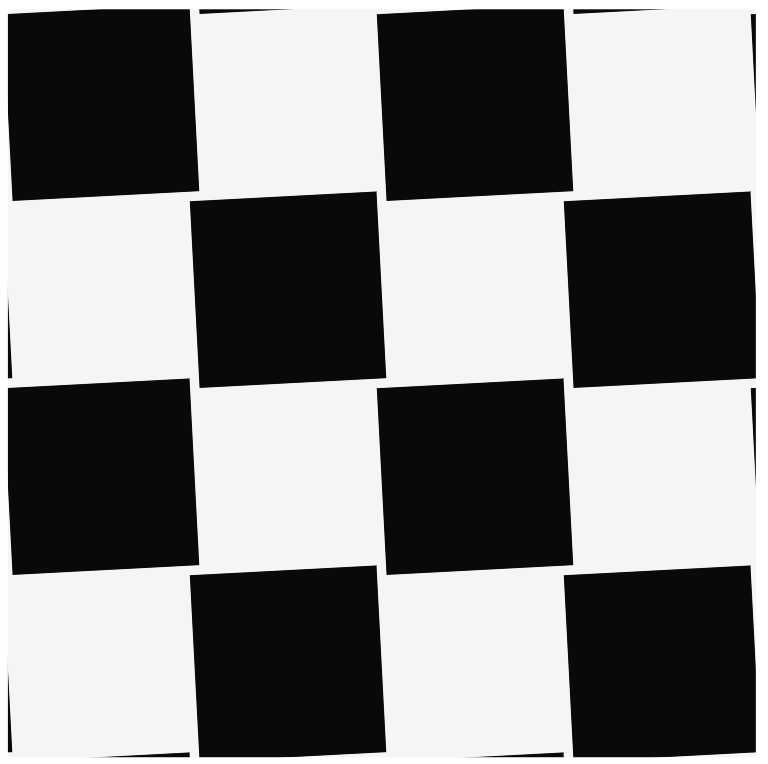
A Shadertoy shader for this pattern:

```glsl
// Checkerboard of slightly tilted black squares on pale grey, inside a thin white margin
#define PERIOD 0.4895                 // repeat distance, in canvas heights
#define TILT radians(3.0)             // counter-clockwise turn of each square
#define SQUARE_CENTER vec2(0.3770, 0.6208)
#define PANEL_CENTER vec2(0.4998, 0.4983)
#define PANEL_HALF vec2(PERIOD)       // two repeats across and down
#define EDGE_SOFTNESS 1.2             // edge blend, in output samples
#define INK vec3(0.037)
#define PAPER vec3(0.961)
#define MARGIN vec3(1.0)

float boxDistance(vec2 p, vec2 halfSize) {
    vec2 d = abs(p) - halfSize;
    return length(max(d, 0.0)) + min(max(d.x, d.y), 0.0);
}

// Distance to the nearest tilted square on a square lattice
float squareLattice(vec2 p) {
    vec2 cell = mod(p + 0.5 * PERIOD, PERIOD) - 0.5 * PERIOD;
    float c = cos(TILT), s = sin(TILT);
    return boxDistance(mat2(c, -s, s, c) * cell, vec2(0.25 * PERIOD));
}

float coverage(float dist, float blend) {
    return 1.0 - smoothstep(-0.5 * blend, 0.5 * blend, dist);
}

void mainImage(out vec4 fragColor, in vec2 fragCoord) {
    vec2 uv = fragCoord / iResolution.y;
    float blend = EDGE_SOFTNESS / iResolution.y;

    // Two lattices, half a repeat apart, form the checkerboard
    vec2 p = uv - SQUARE_CENTER;
    float squares = min(squareLattice(p), squareLattice(p - 0.5 * PERIOD));
    vec3 color = mix(PAPER, INK, coverage(squares, blend));

    // Crop the pattern to its panel
    float panel = boxDistance(uv - PANEL_CENTER, PANEL_HALF);
    color = mix(MARGIN, color, coverage(panel, blend));

    fragColor = vec4(color, 1.0);
}
```
